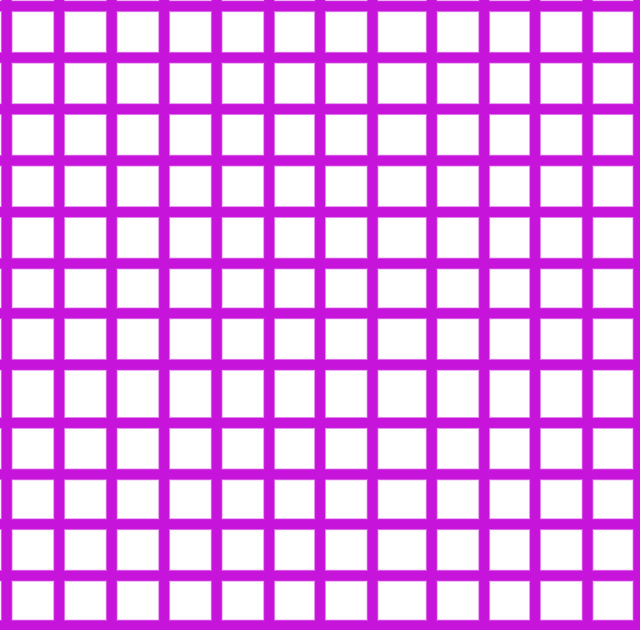
Give the GLSL for this pattern, as a Shadertoy shader.

```glsl
#define LINES 13
#define INK vec3(0.78, 0.08, 0.86)
#define PAPER vec3(1.0)
#define FIRST vec2(0.0106, 0.0099)   // centre of the first line, from top left
#define PITCH vec2(0.08333, 0.08168) // regular line spacing
#define HALF_WIDTH 0.0087
#define SOFTNESS 0.0018
#define WIDE_GAP 0.0106              // extra room in the one wide cell
#define NUDGE 0.0026                 // slight narrowing of a few cells

// Line centres on both axes, with the uneven spacing of the grid
vec2 lineCentre(float i) {
    float narrowing = step(6.0, i) + step(10.0, i) + step(12.0, i);
    return FIRST + PITCH * i + WIDE_GAP * step(8.0, i) - NUDGE * narrowing;
}

void mainImage(out vec4 fragColor, in vec2 fragCoord) {
    // Canvas heights, measured from the top left corner
    vec2 p = vec2(fragCoord.x, iResolution.y - fragCoord.y) / iResolution.y;

    // Distance to the nearest vertical and horizontal line
    vec2 nearest = vec2(1.0);
    for (int i = 0; i < LINES; i++) {
        nearest = min(nearest, abs(p - lineCentre(float(i))));
    }
    float edge = min(nearest.x, nearest.y) - HALF_WIDTH;

    // Soft edge, never thinner than one pixel
    float blur = max(SOFTNESS, 0.5 / iResolution.y);
    float ink = 1.0 - smoothstep(-blur, blur, edge);
    fragColor = vec4(mix(PAPER, INK, ink), 1.0);
}
```
